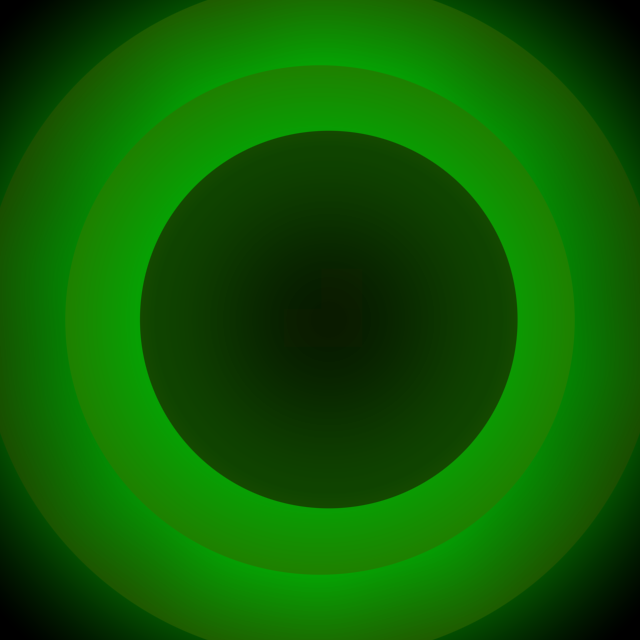
Give the GLSL for this background, as a WebGL 1 fragment shader.

```glsl
precision highp float;
// Concentric green rings around a dark, slightly offset disk.
// Each zone is a radial colour ramp, layered from the outside inward;
// layered sines bend the outer glow and fine steps give it soft bands.

uniform vec2 u_resolution;

const vec2 CENTRE = vec2(0.5);
const vec2 DISK_CENTRE = vec2(0.5137, 0.5007);
const float DISK_RADIUS = 0.295;
const float MIDDLE_RADIUS = 0.398;
const float OUTER_RADIUS = 0.53;

const vec3 BRIGHT_GREEN = vec3(0.02, 0.635, 0.012);
const vec3 OLIVE = vec3(0.12, 0.50, 0.0);
const vec3 DARK_OLIVE = vec3(0.125, 0.37, 0.0);
const vec3 HALO_GREEN = vec3(0.015, 0.33, 0.0);
const vec3 DISK_CORE = vec3(0.025, 0.105, 0.0);
const vec3 DISK_RIM = vec3(0.06, 0.27, 0.0);

// Position of x between two limits, clamped to 0..1.
float ramp(float from, float to, float x) {
  return clamp((x - from) / (to - from), 0.0, 1.0);
}

// Antialiased coverage of a shape from its signed distance.
float cover(float dist, float pixel) {
  return 1.0 - smoothstep(-pixel, pixel, dist);
}

float boxDistance(vec2 p, vec2 centre, vec2 halfSize) {
  vec2 d = abs(p - centre) - halfSize;
  return max(d.x, d.y);
}

// Small angular ripple that makes the bands slightly uneven.
float ripple(float angle) {
  return 0.003 * sin(angle * 8.0) + 0.002 * sin(angle * 14.0 + 1.0);
}

// Quantises a ramp into steps and keeps part of its smooth slope.
float softBands(float t, float count) {
  return mix(t, floor(t * count + 0.5) / count, 0.5);
}

// Halo falling to black in the corners.
vec3 haloColour(float radius) {
  float fade = 1.0 - ramp(OUTER_RADIUS - 0.01, 0.68, radius);
  return HALO_GREEN * pow(fade, 1.25);
}

// Outer ring, dimmer towards the left and right.
vec3 outerColour(float radius, float angle) {
  float t = ramp(MIDDLE_RADIUS, OUTER_RADIUS, radius + ripple(angle));
  float sideways = cos(angle) * cos(angle);
  vec3 colour = mix(BRIGHT_GREEN, DARK_OLIVE, softBands(t, 18.0));
  return colour * (1.0 - 0.21 * sideways);
}

vec3 middleColour(float radius) {
  float t = ramp(0.28, MIDDLE_RADIUS, radius);
  return mix(BRIGHT_GREEN, OLIVE, softBands(t, 18.0));
}

// Dark disk with a faint warm rim.
vec3 diskColour(float radius) {
  float t = smoothstep(0.0, 0.30, radius);
  float rim = smoothstep(0.27, DISK_RADIUS, radius);
  return mix(DISK_CORE, DISK_RIM, softBands(t, 20.0)) + vec3(0.018, 0.012, 0.0) * rim;
}

void main() {
  vec2 uv = gl_FragCoord.xy / u_resolution;
  float pixel = 0.8 / min(u_resolution.x, u_resolution.y);
  vec2 offset = uv - CENTRE;
  float radius = length(offset);
  float angle = atan(offset.y, offset.x + 1e-5);
  float diskRadius = length(uv - DISK_CENTRE);

  // Layers from the corners to the disk.
  vec3 colour = haloColour(radius);
  colour = mix(colour, outerColour(radius, angle), cover(radius - OUTER_RADIUS, pixel));
  colour = mix(colour, middleColour(radius), cover(radius - MIDDLE_RADIUS, pixel));
  colour = mix(colour, diskColour(diskRadius), cover(diskRadius - DISK_RADIUS, pixel));

  // Faint warm L-shaped patch in the core.
  float lower = boxDistance(uv, vec2(0.505, 0.4875), vec2(0.061, 0.0295));
  float upper = boxDistance(uv, vec2(0.534, 0.5485), vec2(0.032, 0.0315));
  colour.r += 0.015 * cover(min(lower, upper), pixel);

  gl_FragColor = vec4(colour, 1.0);
}
```
